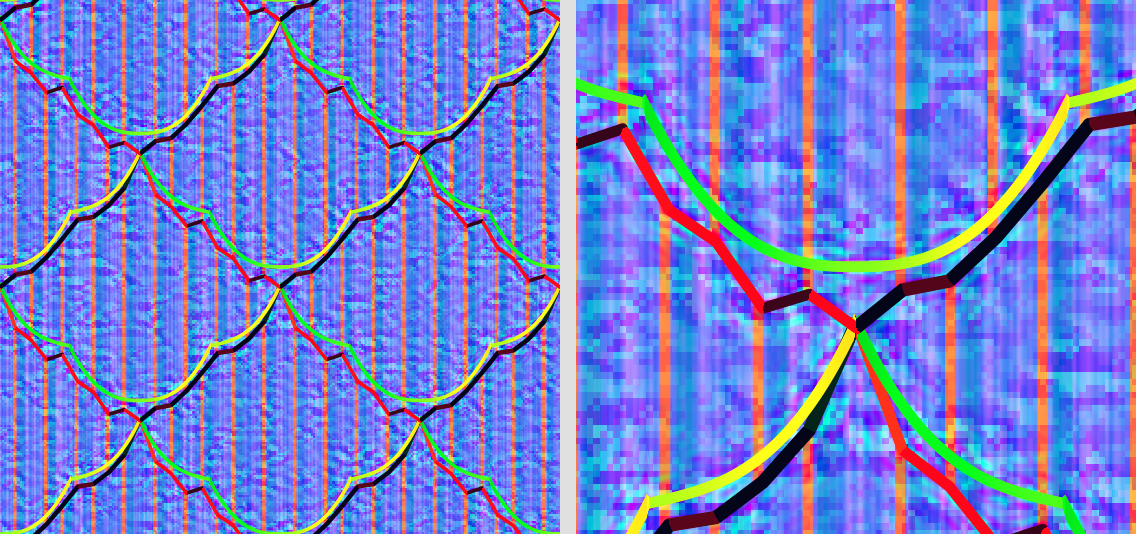
Left: the whole. Right: its middle third, enlarged.
Write a Shadertoy shader that draws this texture map.

```glsl
const vec2 CANVAS = vec2(4.0, 3.8125);   // two scales across, four staggered rows
const float ROW_HEIGHT = CANVAS.y / 4.0;
const float KNOTS = 9.0;                 // chipped facets per half scale

vec2 latticeGradient(vec2 cell, vec2 period) {
    cell = mod(cell, period);
    float angle = 6.2832 * fract(sin(dot(cell, vec2(127.1, 311.7))) * 43758.5);
    return vec2(cos(angle), sin(angle));
}

// Gradient noise that wraps after a whole number of cells
float wrappedNoise(vec2 p, vec2 period) {
    vec2 i = floor(p), f = p - i;
    vec2 w = f * f * f * (f * (f * 6.0 - 15.0) + 10.0);
    vec2 e = vec2(1, 0);
    float a = dot(latticeGradient(i, period), f);
    float b = dot(latticeGradient(i + e.xy, period), f - e.xy);
    float c = dot(latticeGradient(i + e.yx, period), f - e.yx);
    float d = dot(latticeGradient(i + e.xx, period), f - e.xx);
    return mix(mix(a, b, w.x), mix(c, d, w.x), w.y);
}

// Height of the smooth scale rim, measured downwards
float rimHeight(float x) {
    float t = abs(fract(x * 0.5 + 0.5) * 2.0 - 1.0);
    float bowl = 1.0 - pow(min(t / 0.505, 1.0), 2.6);
    float u = max((t - 0.505) / 0.495, 0.0);
    return 0.5625 + 0.39 * bowl - 0.43 * (0.25 * u + 0.75 * u * u * u);
}

// Corner of the chipped lip below the rim
vec2 lipKnot(float k) {
    float wrapped = k - 2.0 * KNOTS * floor(k / (2.0 * KNOTS) + 0.5);
    bool even = mod(wrapped, 2.0) < 0.5;
    float depth = wrapped > 0.5 ? (even ? 0.08 : 0.063) : (even ? 0.145 : 0.073);
    depth *= smoothstep(KNOTS, KNOTS - 1.5, abs(wrapped));
    return vec2(k / KNOTS, rimHeight(k / KNOTS) + depth);
}

float lipHeight(float x) {
    float k = floor(x * KNOTS);
    return mix(lipKnot(k).y, lipKnot(k + 1.0).y, x * KNOTS - k);
}

// Distance and slope of the smooth rim
vec2 rimDistance(vec2 p) {
    const float e = 0.004;
    float slope = (rimHeight(p.x + e) - rimHeight(p.x - e)) / (2.0 * e);
    return vec2(abs(p.y - rimHeight(p.x)) / sqrt(1.0 + slope * slope), slope);
}

// Distance and slope of the nearest lip facet
vec2 lipDistance(vec2 p) {
    vec2 nearest = vec2(9.0, 0.0);
    float middle = floor(p.x * KNOTS);
    for (float i = -2.0; i <= 2.0; i++) {
        vec2 a = lipKnot(middle + i), ab = lipKnot(middle + i + 1.0) - a;
        float along = clamp(dot(p - a, ab) / dot(ab, ab), 0.0, 1.0);
        float d = length(p - a - ab * along);
        if (d < nearest.x) nearest = vec2(d, ab.y / ab.x);
    }
    return nearest;
}

// Saturated slope colour; side is +1 facing up, -1 facing down
vec3 slopeColor(float slope, float side) {
    vec2 n = side * vec2(slope, 1.0) / sqrt(1.0 + slope * slope);
    return clamp(vec3(0.5 - 0.9 * n.x, 0.5 + 0.9 * n.y, 0.1), 0.02, 1.0);
}

float strokeMask(float d, float halfWidth, float aa) {
    return 1.0 - smoothstep(halfWidth - 0.6 * aa, halfWidth + 0.6 * aa, d);
}

// Boards with a steep orange side and a gentle blue side
vec3 boardColor(float x, float streak, float aa) {
    const float spacing = 0.2203;
    float v = (fract((x + 0.115) / spacing + 0.5) - 0.5) * spacing;
    vec3 color = vec3(0.45, 0.5, 0.98) + streak * vec3(0.4, 0.12, 0.05);
    float groove = smoothstep(0.015, 0.03, v) * (1.0 - smoothstep(0.06, 0.08, v));
    color = mix(color, vec3(0.13, 0.52, 0.86), groove * clamp(0.75 + 1.6 * streak, 0.0, 1.0));
    return mix(color, vec3(1.0, 0.47, 0.28), strokeMask(abs(v), 0.012, aa));
}

float plateau(vec2 cell) {
    return floor(wrappedNoise(cell / 4.0, vec2(64, 61)) * 5.0);
}

void mainImage(out vec4 fragColor, in vec2 fragCoord) {
    vec2 uv = fragCoord / iResolution.xy;
    uv.y = 1.0 - uv.y;
    vec2 p = uv * CANVAS;
    float aa = CANVAS.x / iResolution.x;
    float baseRow = floor(p.y / ROW_HEIGHT);

    // Rims, lips and the scale that owns this point
    vec2 owner = vec2(0.0);
    vec4 lines = vec4(0.0);
    float edge = 9.0;
    for (float j = 1.0; j >= -1.0; j--) {
        float row = baseRow + j;
        vec2 q = vec2(mod(p.x + mod(row, 2.0), 2.0) - 1.0, p.y - row * ROW_HEIGHT);
        if (j > 0.5 || q.y < lipHeight(q.x)) owner = vec2(q.x, mod(row, 4.0));
        vec2 rim = rimDistance(q), lip = lipDistance(q);
        edge = min(edge, min(rim.x, lip.x));
        float lipWidth = q.x > 0.0 ? 0.016 : 0.013;
        lines = mix(lines, vec4(slopeColor(lip.y, -1.0), 1.0), strokeMask(lip.x, lipWidth, aa));
        lines = mix(lines, vec4(slopeColor(rim.y, 1.0), 1.0), strokeMask(rim.x, 0.013, aa));
    }

    float streak = wrappedNoise(vec2(uv.x * 256.0, owner.y + 0.37), vec2(256, 4));
    vec3 color = boardColor(owner.x, streak, aa);

    // Embossed grain, stronger beside the edges
    vec2 cell = floor(uv * vec2(256, 244));
    float height = plateau(cell);
    vec2 relief = vec2(plateau(cell + vec2(1, 0)), plateau(cell + vec2(0, 1))) - height;
    float patches = smoothstep(-0.3, 0.4, wrappedNoise(uv * 24.0, vec2(24)));
    float nearEdge = exp(-edge / 0.07);
    color.rg += clamp(relief, -1.0, 1.0) * vec2(-0.16, 0.3) * (0.25 + 0.55 * patches + 0.5 * nearEdge);
    float ripple = sin(edge * 150.0) * wrappedNoise(uv * 72.0, vec2(72));
    color += nearEdge * ripple * vec3(0.8, -1.1, 0.2);

    color = mix(clamp(color, 0.0, 1.0), lines.rgb / max(lines.a, 0.001), lines.a);
    fragColor = vec4(color, 1.0);
}
```
